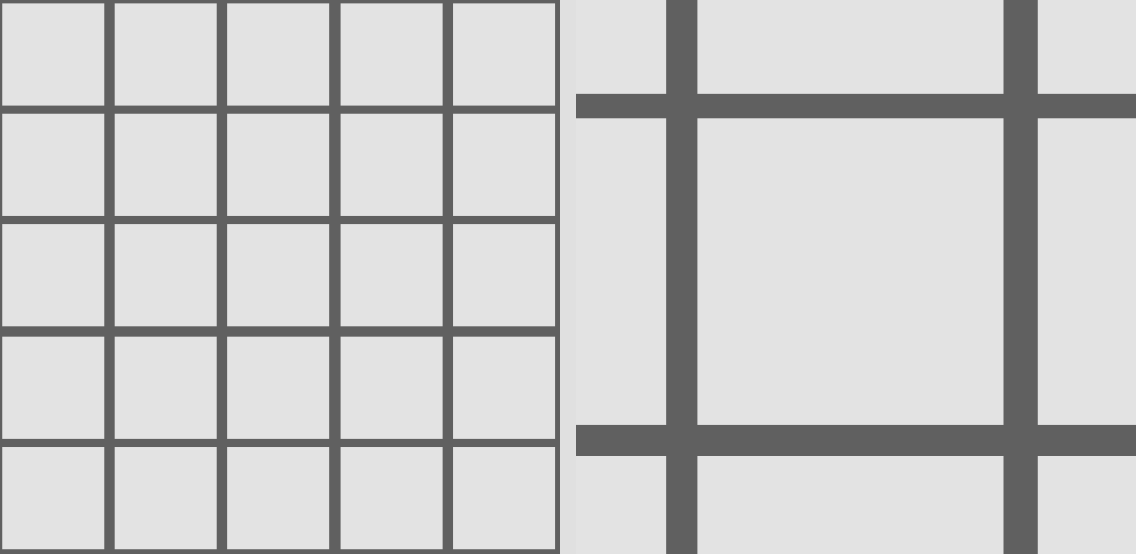
Left, the full canvas; right, a detail of the centre.
This pattern is drawn by a WebGL 2 fragment shader. Its source:

```glsl
#version 300 es
precision highp float;
// Five by five grid of pale square tiles with slightly uneven dark grey joints.

uniform vec2 u_resolution;
out vec4 fragColor;

void main() {
    vec2 uv = gl_FragCoord.xy / u_resolution;
    vec2 pixel = 1.0 / u_resolution;

    // Coverage of the tile bands, columns in x and rows in y.
    vec2 band = vec2(0.0);
    for (int i = 0; i < 5; i++) {
        float n = float(i);
        // One wider joint on each axis shifts the tiles that follow it.
        vec2 shift = vec2(0.0018, 0.0040) * step(vec2(3.0, 2.0), vec2(n));
        vec2 low = vec2(0.0040, 0.0086) + vec2(0.2008, 0.1992) * n + shift;
        vec2 high = low + vec2(0.1822, 0.1845);
        vec2 inside = min(uv - low, high - uv);
        band = max(band, clamp(inside / pixel + 0.5, 0.0, 1.0));
    }

    // A tile lies where a column band crosses a row band.
    vec3 jointGrey = vec3(0.378);
    vec3 tileGrey = vec3(0.889);
    fragColor = vec4(mix(jointGrey, tileGrey, band.x * band.y), 1.0);
}
```
